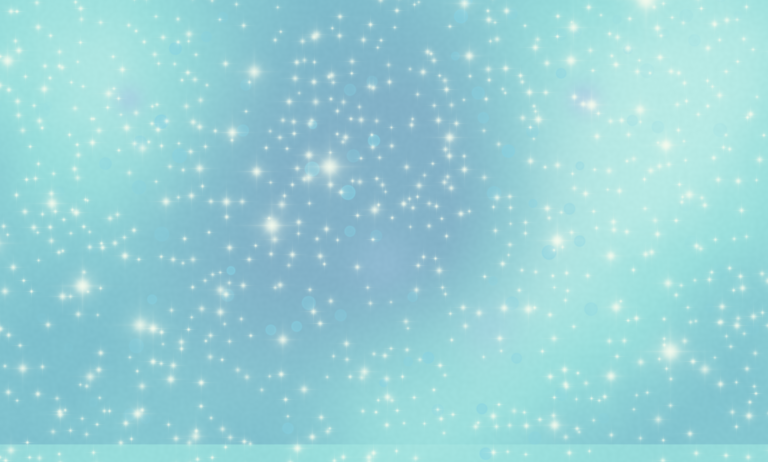
Give the GLSL for this background, as a WebGL 2 fragment shader.

```glsl
#version 300 es
precision highp float;

#define TEAL vec3(0.48, 0.74, 0.80)
#define SLATE vec3(0.51, 0.69, 0.78)
#define MINT vec3(0.60, 0.875, 0.865)
#define PALE vec3(0.72, 0.92, 0.90)
#define LILAC vec3(0.65, 0.79, 0.89)
#define DISC_COLOUR vec3(0.52, 0.82, 0.89)
#define STAR_COLOUR vec3(0.95, 0.98, 0.93)
#define CLOUD_AMOUNT 0.42
#define STRIP_HEIGHT 0.038
#define STAR_GAIN 1.25

uniform vec2 u_resolution;
out vec4 fragColor;

vec3 hash3(vec2 p) {
    vec3 q = fract(vec3(p.xyx) * vec3(0.1031, 0.1030, 0.0973));
    q += dot(q, q.yxz + 33.33);
    return fract((q.xxy + q.yzz) * q.zyx);
}

float gradientDot(vec2 cell, vec2 offset) {
    float angle = 6.2832 * hash3(cell + 71.0).x;
    return dot(vec2(cos(angle), sin(angle)), offset);
}

float gradientNoise(vec2 p) {
    vec2 i = floor(p), f = fract(p);
    vec2 u = f * f * f * (f * (f * 6.0 - 15.0) + 10.0);
    vec2 e = vec2(1.0, 0.0);
    float low = mix(gradientDot(i, f), gradientDot(i + e, f - e), u.x);
    float high = mix(gradientDot(i + e.yx, f - e.yx), gradientDot(i + 1.0, f - 1.0), u.x);
    return mix(low, high, u.y);
}

float fbm(vec2 p) {
    float sum = 0.0, amplitude = 0.5;
    for (int i = 0; i < 5; i++) {
        sum += amplitude * gradientNoise(p);
        p = mat2(1.6, 1.2, -1.2, 1.6) * p + 9.7;
        amplitude *= 0.5;
    }
    return sum;
}

float blob(vec2 p, vec2 centre, float radius) {
    vec2 d = (p - centre) / radius;
    return exp(-dot(d, d));
}

// Round core, soft halo, long upright cross and a short diagonal one
float starShape(vec2 q) {
    float r2 = dot(q, q);
    vec2 a = abs(q);
    vec2 b = abs(vec2(q.x + q.y, q.x - q.y)) * 0.707;
    float cross = exp(-3.5 * a.x - 0.5 * a.y) + exp(-3.5 * a.y - 0.5 * a.x);
    float diagonal = exp(-4.0 * b.x - 0.9 * b.y) + exp(-4.0 * b.y - 0.9 * b.x);
    return 1.1 * exp(-r2) + 0.45 * cross + 0.2 * diagonal + 0.2 * exp(-0.16 * r2);
}

float starLayer(vec2 p, float density, float chance, float size, float seed) {
    vec2 g = p * density, base = floor(g);
    float sum = 0.0;
    for (int k = 0; k < 9; k++) {
        vec2 cell = base + vec2(k % 3 - 1, k / 3 - 1);
        vec3 h = hash3(cell + seed);
        vec3 v = hash3(cell + seed + 37.0);
        float cluster = 1.0 + 1.3 * gradientNoise(cell / density * 4.5 + 3.0);
        float radius = size * mix(0.6, 1.15, v.x * v.x);
        float present = step(h.z, chance * cluster);
        sum += present * mix(0.5, 1.0, v.y) * starShape((g - cell - h.xy) / density / radius);
    }
    return sum;
}

// Faint translucent discs with a thin bright rim
float discLayer(vec2 p, float density, float chance, float pixel) {
    vec2 g = p * density, base = floor(g);
    float sum = 0.0;
    for (int k = 0; k < 9; k++) {
        vec2 cell = base + vec2(k % 3 - 1, k / 3 - 1);
        vec3 h = hash3(cell + 210.0);
        vec3 v = hash3(cell + 260.0);
        float radius = mix(0.009, 0.016, v.x);
        float d = length((g - cell - h.xy) / density) - radius;
        float fill = 1.0 - smoothstep(-pixel, pixel, d);
        float rim = 1.0 - smoothstep(0.0, 1.5 * pixel + 0.001, abs(d + 0.001));
        sum += step(h.z, chance) * mix(0.25, 0.65, v.y) * (fill + 0.25 * rim);
    }
    return min(sum, 0.8);
}

void main() {
    float pixel = 1.0 / u_resolution.y;
    vec2 p = gl_FragCoord.xy * pixel;
    float cloud = fbm(p * 2.3 + 4.0);

    // Broad light areas
    float light = 0.16 + CLOUD_AMOUNT * cloud;
    light += 0.75 * blob(p, vec2(0.20, 0.82), 0.30);
    light += 0.85 * blob(p, vec2(1.42, 0.72), 0.34);
    light += 0.35 * blob(p, vec2(1.58, 0.95), 0.30);
    light += 0.65 * blob(p, vec2(1.16, 0.32), 0.25);
    light += 0.45 * blob(p, vec2(0.85, 0.10), 0.24);
    float strip = 1.0 - smoothstep(-pixel, pixel, p.y - STRIP_HEIGHT);
    light = mix(light, 0.45 + 0.5 * light, strip);

    // Dusky centre
    float dusk = blob(p, vec2(0.80, 0.70), 0.29) + 0.75 * blob(p, vec2(0.62, 0.42), 0.27)
        + 0.5 * blob(p, vec2(0.95, 0.47), 0.18);
    dusk = clamp(dusk * (1.0 + 0.6 * cloud), 0.0, 1.0);

    vec3 colour = mix(TEAL, MINT, smoothstep(-0.05, 0.70, light));
    colour = mix(colour, PALE, smoothstep(0.55, 1.15, light));
    colour = mix(colour, SLATE, 0.9 * dusk * (1.0 - strip));
    float lilac = 0.6 * blob(p, vec2(0.28, 0.785), 0.03) + 0.75 * blob(p, vec2(1.265, 0.785), 0.035)
        + 0.35 * blob(p, vec2(0.83, 0.43), 0.07) + 0.3 * blob(p, vec2(1.06, 0.29), 0.06);
    colour = mix(colour, LILAC, lilac);
    colour += 0.012 * gradientNoise(p * 90.0);

    // Discs gather towards the middle
    float gather = smoothstep(0.1, 0.4, p.x) * (1.0 - smoothstep(1.0, 1.5, p.x));
    colour = mix(colour, DISC_COLOUR, discLayer(p, 13.0, 0.35, pixel) * mix(0.2, 0.9, gather));

    // Stars from dust to large sparkles
    float stars = 0.75 * starLayer(p, 30.0, 0.42, 0.0046, 11.0);
    stars += 0.9 * starLayer(p, 14.0, 0.32, 0.0075, 113.0);
    stars += 1.2 * starLayer(p, 4.6, 0.36, 0.0145, 317.0);
    colour = mix(colour, STAR_COLOUR, 1.0 - exp(-STAR_GAIN * stars));
    fragColor = vec4(clamp(colour, 0.0, 1.0), 1.0);
}
```
